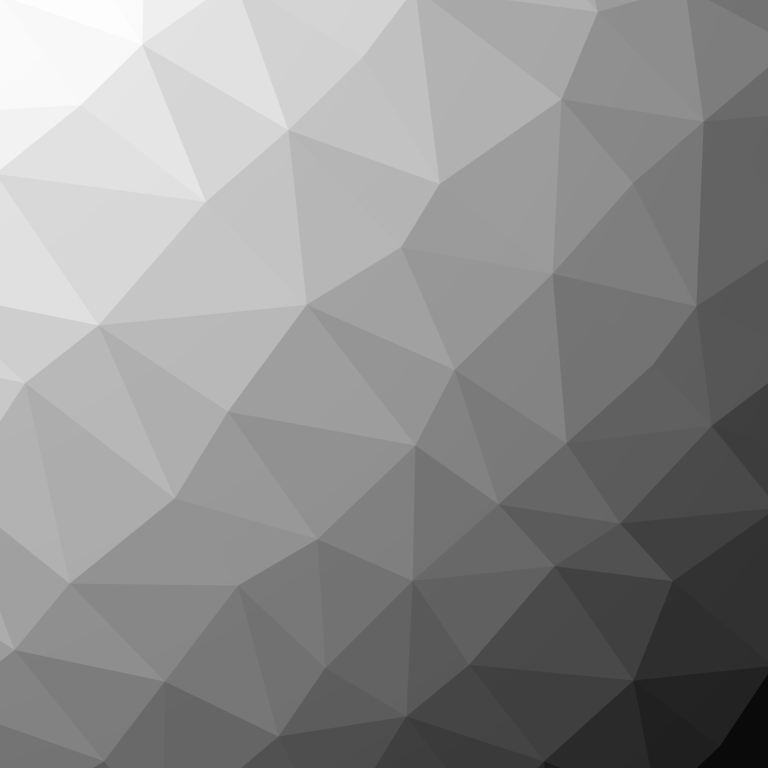
Give the GLSL for this background, as a three.js fragment shader.

```glsl
// Low-poly backdrop of flat grey facets, fading from white at the top left
// to near black at the bottom right. A jittered lattice turned along the
// diagonal is split into triangles, each shaded by a tone ramp at its centre.

varying vec2 vUv;

// Lattice axes: x runs along the rising diagonal, y from light to dark.
const vec2 LATTICE_ORIGIN = vec2(0.155, 0.15);
const vec2 LATTICE_STEP = vec2(0.20, 0.12);
const vec2 JITTER = vec2(0.056, 0.0234);   // random offset, each way
const float ROW_WAVE = 0.04;               // uneven spacing of the rows
const float ROW_WAVE_RATE = 0.8;
const float ROW_WAVE_START = 1.0;
const float EDGE_SOFTNESS = 0.001;         // half width of a facet edge

const float TONE_LIGHT = 1.025;            // tone at the light corner
const float TONE_SLOPE = 0.75;             // steady fall along the ramp
const float TONE_CURVE = 0.25;             // extra fall towards the dark end
const float TONE_SIDE = 0.13;              // darkening to both side corners
const float TONE_VARIATION = 0.014;        // random tone of each facet
const float FACET_GRADIENT = 0.04;         // trace of the ramp inside facets
const float TONE_BLACK = 0.04;

float hash(vec2 p) {
  vec3 q = fract(vec3(p.xyx) * 0.1031);
  q += dot(q, q.yzx + 33.33);
  return fract((q.x + q.y) * q.z);
}

// Diagonal coordinates: offset from the main diagonal, and depth along it.
vec2 toDiagonal(vec2 p) {
  float down = 1.0 - p.y;
  return vec2(p.x - down, 0.5 * (p.x + down));
}

vec2 toCanvas(vec2 q) {
  return vec2(q.y + 0.5 * q.x, 1.0 - q.y + 0.5 * q.x);
}

// Canvas position of one jittered lattice corner.
vec2 corner(vec2 id) {
  vec2 offset = 2.0 * vec2(hash(id + 41.0), hash(id + 87.0)) - 1.0;
  vec2 q = LATTICE_ORIGIN + id * LATTICE_STEP + offset * JITTER;
  q.y += ROW_WAVE * sin(ROW_WAVE_RATE * (id.y - ROW_WAVE_START));
  return toCanvas(q);
}

float toneRamp(vec2 p) {
  vec2 q = toDiagonal(p);
  return TONE_LIGHT - TONE_SLOPE * q.y - TONE_CURVE * q.y * q.y
    - TONE_SIDE * q.x * q.x;
}

float cross2(vec2 a, vec2 b) {
  return a.x * b.y - a.y * b.x;
}

// Signed distance to the line a-b, positive to its left.
float sideDistance(vec2 p, vec2 a, vec2 b) {
  return cross2(b - a, p - a) / length(b - a);
}

// Adds one facet: weighted tone in x, coverage in y.
vec2 facet(vec2 p, vec2 a, vec2 b, vec2 c, vec2 seed) {
  float turn = sign(cross2(b - a, c - a));
  float inside = turn * sideDistance(p, a, b);
  inside = min(inside, turn * sideDistance(p, b, c));
  inside = min(inside, turn * sideDistance(p, c, a));
  float coverage = smoothstep(-EDGE_SOFTNESS, EDGE_SOFTNESS, inside);

  vec2 centre = (a + b + c) / 3.0;
  float tone = toneRamp(mix(centre, p, FACET_GRADIENT));
  tone += TONE_VARIATION * (hash(seed) - 0.5) * 2.0;
  return vec2(clamp(tone, TONE_BLACK, 1.0), 1.0) * coverage;
}

void main() {
  vec2 p = vUv;
  vec2 home = floor((toDiagonal(p) - LATTICE_ORIGIN) / LATTICE_STEP);
  vec2 total = vec2(0.0);

  // Gather the facets of the surrounding cells.
  for (int j = -1; j <= 1; j++) {
    for (int i = -1; i <= 1; i++) {
      vec2 id = home + vec2(float(i), float(j));
      vec2 a = corner(id);
      vec2 b = corner(id + vec2(1.0, 0.0));
      vec2 c = corner(id + vec2(1.0, 1.0));
      vec2 d = corner(id + vec2(0.0, 1.0));
      vec2 seedA = id + vec2(131.0, 17.0);
      vec2 seedB = id + vec2(59.0, 203.0);

      // Split each cell along its shorter diagonal.
      if (distance(a, c) < distance(b, d)) {
        total += facet(p, a, b, c, seedA) + facet(p, a, c, d, seedB);
      } else {
        total += facet(p, a, b, d, seedA) + facet(p, b, c, d, seedB);
      }
    }
  }

  float tone = total.x / max(total.y, 0.0001);
  gl_FragColor = vec4(vec3(tone), 1.0);
}
```
